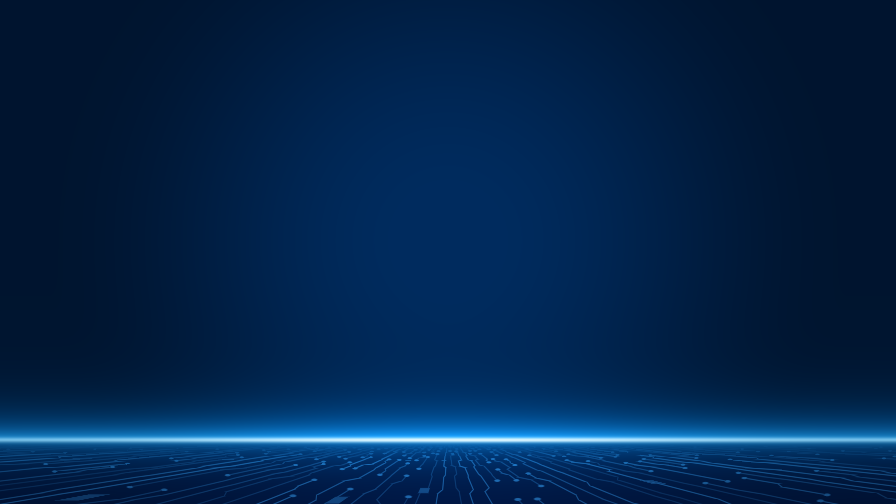
This background is drawn by a WebGL 1 fragment shader. Its source:

```glsl
precision highp float;
// A dark blue backdrop with a soft radial light above a glowing horizon.
// The floor below is a perspective plane of circuit traces: each lane holds
// a hashed polyline with jogs, round pads at its ends and a few chips.

uniform vec2 u_resolution;

const float HORIZON = 0.127;
const float VANISH = 0.15;   // height of the vanishing point
const float LANES = 27.0;    // lanes per unit of floor width
const float ROWS = 2.6;      // rows per unit of floor depth
const float SQUEEZE = 0.6;   // widens the lanes toward the sides

float hash(vec2 c) {
  return fract(sin(dot(c, vec2(127.1, 311.7))) * 43758.5453);
}

// Sideways position of a trace where it enters a row
float shift(float lane, float row) {
  return 0.6 * (hash(vec2(lane, row) + 17.0) - 0.5);
}

float present(float lane, float row) {
  return step(0.25, hash(vec2(lane, row) + 53.0));
}

// Lane position and depth back to the canvas
vec2 project(float lanePos, float z) {
  float t = lanePos / LANES;
  return vec2(t / (1.0 - SQUEEZE * abs(t)) / z, VANISH - VANISH / z);
}

// Brightness of the traces, pads and chips at a canvas point
float circuit(vec2 p, float pixel) {
  float depth = VANISH - p.y;
  float z = VANISH / depth;
  float x = p.x * z;
  float squeeze = 1.0 + SQUEEZE * abs(x);
  float lanePos = LANES * x / squeeze;
  float lane = floor(lanePos);
  float phase = hash(vec2(lane, 7.0));   // staggers the rows of each lane
  float rowPos = ROWS * z + phase;
  float row = floor(rowPos);
  vec2 f = vec2(lanePos - lane, rowPos - row);

  // Trace: straight run, diagonal jog, straight run
  float a = shift(lane, row);
  float b = shift(lane, row + 1.0);
  float ramp = clamp((f.y - 0.4) / 0.2, 0.0, 1.0);
  float inJog = step(0.001, ramp) * step(ramp, 0.999);
  float offset = f.x - 0.5 - mix(a, b, ramp);
  float gradX = LANES * z / (squeeze * squeeze);
  float gradY = gradX * p.x / depth - inJog * (b - a) / 0.2 * ROWS * z / depth;
  float dist = abs(offset) / length(vec2(gradX, gradY));
  float trace = 1.0 - smoothstep(0.0, 0.0008 + 0.75 * pixel, dist);
  trace *= present(lane, row) * (0.35 + 0.65 * hash(vec2(lane, 3.0)));

  // Pad: flattened disc where a trace begins or ends
  float edge = floor(rowPos + 0.5);
  float padZ = (edge - phase) / ROWS;
  vec2 pad = p - project(lane + 0.5 + shift(lane, edge), padZ);
  float size = 0.35 + 0.55 / padZ;
  float disc = length(pad / vec2(0.0065, 0.0028) / size) - 1.0;
  float ends = abs(present(lane, edge) - present(lane, edge - 1.0));
  float node = ends * (1.0 - smoothstep(-0.3, 0.3 + pixel / 0.005, disc));

  // Chip: a filled block in a few cells
  vec2 box = abs(f - 0.5) - vec2(0.3, 0.13);
  float chip = 1.0 - smoothstep(-0.04, 0.04, max(box.x, box.y));
  chip *= step(0.95, hash(vec2(lane, row) + 91.0));

  return max(max(trace * 0.62, node * 0.65), chip * 0.4);
}

void main() {
  float pixel = 1.0 / u_resolution.y;
  vec2 p = gl_FragCoord.xy * pixel;
  p.x -= 0.5 * u_resolution.x * pixel;
  float h = p.y - HORIZON;
  float middle = exp(-p.x * p.x / 0.25);

  // Radial light behind the scene
  float light = 1.0 - smoothstep(0.06, 0.8, length(p - vec2(0.0, 0.525)));
  vec3 sky = mix(vec3(0.0, 0.08, 0.185), vec3(0.0, 0.17, 0.37), light);

  // Blue haze rising from the horizon, wide and then tight
  float rise = max(h, 0.0);
  sky += vec3(0.0, 0.46, 0.76) * exp(-rise / 0.042) * mix(0.75, 1.0, middle);
  sky += vec3(0.14, 0.18, 0.12) * exp(-rise / 0.014);

  // Floor, brightest in the distance
  float fall = max(-h, 0.0);
  vec3 ground = mix(vec3(0.0, 0.08, 0.25), vec3(0.0, 0.36, 0.68), exp(-fall / 0.042));
  ground *= mix(0.72, 1.0, middle);
  if (h < 0.0) {
    float fade = smoothstep(0.006, 0.05, fall) * mix(0.7, 1.0, middle);
    ground += vec3(0.18, 0.46, 0.60) * circuit(p, pixel) * fade;
  }
  ground += vec3(0.1, 0.28, 0.3) * exp(-fall / 0.008);

  vec3 color = mix(ground, sky, smoothstep(-0.003, 0.003, h));

  // White-hot line along the horizon
  float core = exp(-h * h / 0.000025) * mix(0.4, 1.0, middle);
  color = mix(color, vec3(0.88, 0.97, 1.0), core);
  gl_FragColor = vec4(clamp(color, 0.0, 1.0), 1.0);
}
```
